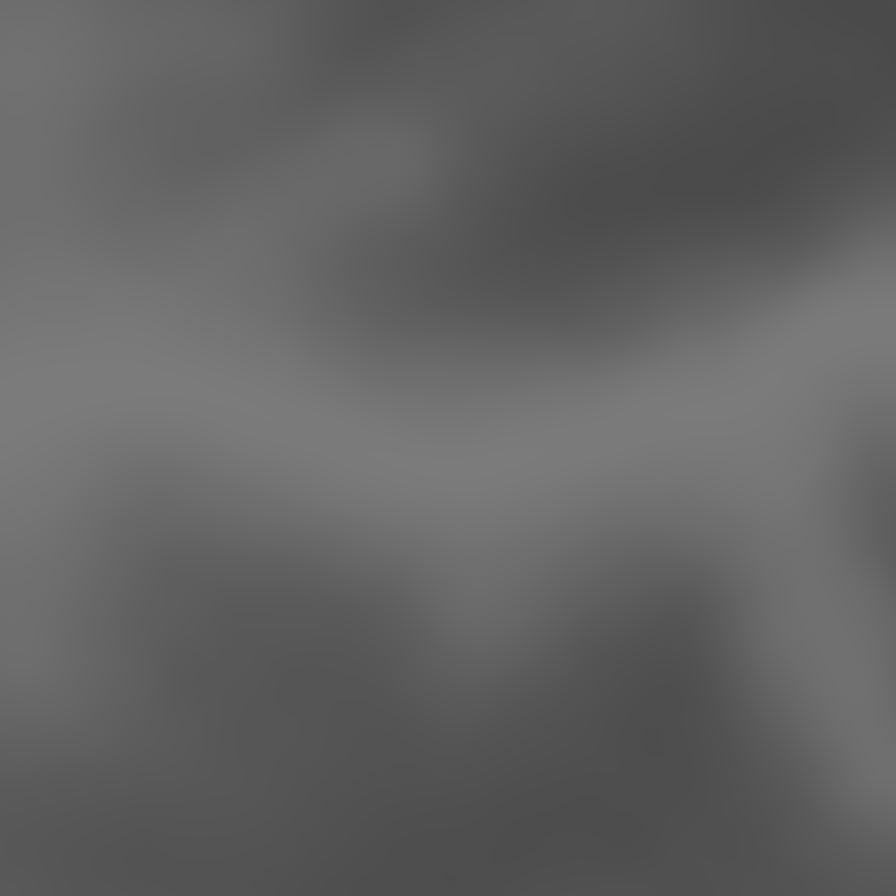
This texture is drawn by a three.js fragment shader. Its source:

```glsl
// Soft grey smoke: broad pale wisps drifting across darker, blurred hollows.
varying vec2 vUv;

const vec3 DARK_GREY = vec3(0.275);
const vec3 PALE_GREY = vec3(0.485);
const float BAND_WIDTH = 0.15;     // reach of the main wisp
const float BAND_HEIGHT = 0.525;
const float BAND_SWAY = 0.04;
const float WARP_AMOUNT = 0.07;    // how far noise bends the wisps
const float CLOUD_AMOUNT = 0.34;   // strength of the mottling
const float CLOUD_SCALE = 4.0;
const float HAZE_LEFT = 0.30;      // base tone at either side
const float HAZE_RIGHT = 0.12;
const float TAU = 6.28318;

float hash(vec2 p) {
  return fract(sin(dot(p, vec2(127.1, 311.7))) * 43758.5453);
}

// Smooth value noise
float noise(vec2 p) {
  vec2 cell = floor(p);
  vec2 f = fract(p);
  f = f * f * f * (f * (f * 6.0 - 15.0) + 10.0);
  float low = mix(hash(cell), hash(cell + vec2(1.0, 0.0)), f.x);
  float high = mix(hash(cell + vec2(0.0, 1.0)), hash(cell + vec2(1.0)), f.x);
  return mix(low, high, f.y);
}

// Layered noise, centred on zero
float clouds(vec2 p) {
  float sum = 0.0;
  float amplitude = 0.5;
  for (int octave = 0; octave < 3; octave++) {
    sum += amplitude * (noise(p) - 0.5);
    p = p * 2.0 + vec2(17.3, 9.1);
    amplitude *= 0.45;
  }
  return sum;
}

float glow(float dist, float width) {
  float ratio = dist / width;
  return exp(-ratio * ratio);
}

// Blurred stroke from a to b
float wisp(vec2 p, vec2 a, vec2 b, float width) {
  vec2 along = b - a;
  float t = clamp(dot(p - a, along) / dot(along, along), 0.0, 1.0);
  return glow(length(p - a - along * t), width);
}

// Swaying band across the middle, rising at the right
float mainBand(vec2 p) {
  float centre = BAND_HEIGHT + BAND_SWAY * cos(TAU * (p.x - 0.13) / 0.8);
  centre += 0.08 * smoothstep(0.8, 1.0, p.x);
  return glow(p.y - centre, BAND_WIDTH);
}

void main() {
  // Bend the space so that no wisp is straight
  vec2 bend = vec2(clouds(vUv * 5.0 + 3.7), clouds(vUv * 5.0 + 21.4));
  vec2 p = vUv + WARP_AMOUNT * bend;

  // Overlay the wisps without exceeding the palest tone
  float shade = 1.0 - mix(HAZE_LEFT, HAZE_RIGHT, smoothstep(0.0, 0.8, p.x));
  shade *= 1.0 - 0.97 * mainBand(p);
  shade *= 1.0 - 0.70 * wisp(p, vec2(0.87, 0.47), vec2(1.0, 0.14), 0.11);
  shade *= 1.0 - 0.50 * wisp(p, vec2(0.15, 0.65), vec2(0.44, 0.82), 0.10);
  shade *= 1.0 - 0.60 * wisp(p, vec2(0.0, 0.28), vec2(0.0, 0.90), 0.13);
  shade *= 1.0 - 0.45 * wisp(p, vec2(0.0, 0.98), vec2(0.25, 0.96), 0.12);
  shade *= 1.0 - 0.40 * wisp(p, vec2(0.53, 0.45), vec2(0.53, 0.31), 0.09);
  shade *= 1.0 - 0.25 * wisp(p, vec2(0.58, 0.92), vec2(0.70, 0.98), 0.13);

  // Mottle the hollows more than the pale crests
  float light = 1.0 - shade;
  light += CLOUD_AMOUNT * clouds(vUv * CLOUD_SCALE + 5.2) * smoothstep(0.0, 0.5, shade);

  gl_FragColor = vec4(mix(DARK_GREY, PALE_GREY, clamp(light, 0.0, 1.0)), 1.0);
}
```
